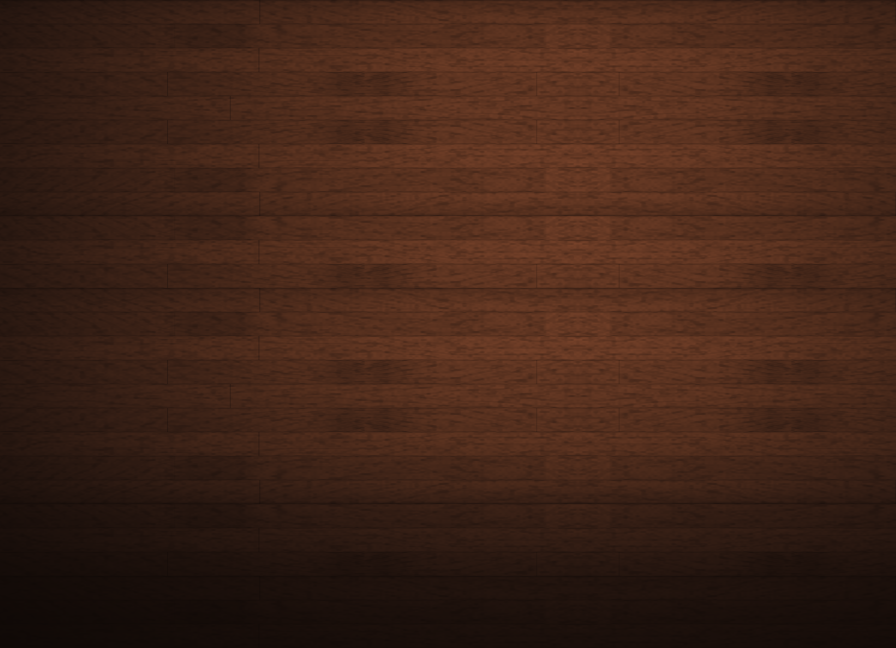
Write a Shadertoy shader that draws this texture.

```glsl
// Dark wooden floor of 27 narrow planks, lit softly from above the centre.
// Five plank kinds repeat in a mirrored cycle of twelve rows; each has its own
// grain field, pores and end joints, all reflected about one vertical axis.

float hash(vec2 p) {
    return fract(sin(dot(p, vec2(127.1, 311.7))) * 43758.5453);
}

float noise(vec2 p) {
    vec2 i = floor(p), f = fract(p);
    f = f * f * (3.0 - 2.0 * f);
    return mix(mix(hash(i), hash(i + vec2(1, 0)), f.x),
               mix(hash(i + vec2(0, 1)), hash(i + vec2(1, 1)), f.x), f.y);
}

float bell(float x, float width) {
    return exp(-x * x / (width * width));
}

// Soft dark line that never gets thinner than a pixel
float seam(float d, float width, float pixel) {
    return 1.0 - smoothstep(0.0, max(width, pixel) * 1.3, abs(d));
}

// Height field whose contours are the growth rings
float ringField(float kind, float u, float v) {
    float wobble = noise(vec2(u * 22.0, v * 2.0 + kind * 17.0));
    if (kind < 0.5) return abs(v - 0.5) * 4.0 + u * 9.0 + wobble * 0.6;
    if (kind < 1.5) {
        float q = abs(u - 0.237);
        return (v - 0.5) * 2.6 / (0.35 + q * 4.0) + q * 22.0 + wobble;
    }
    if (kind < 2.5) return v * 3.0 + u * 5.0 + wobble * 1.4;
    if (kind < 3.5) return v * 2.2 + 55.0 * (u - 0.18) * (u - 0.18) + wobble;
    return v * 2.5 + 38.0 * u * u + wobble * 0.8;
}

float plankTone(float kind, float u, float v) {
    if (kind < 0.5) return 1.0;
    if (kind < 1.5) {
        // Knot: a dark patch with a paler fan through its middle
        float q = u - 0.237;
        float fan = bell(q, 0.005 + 0.02 * abs(v - 0.35));
        return 0.98 - 0.24 * bell(q, 0.045) * (1.0 - 0.6 * fan) - 0.06 * bell(u - 0.42, 0.06);
    }
    if (kind < 2.5) return 1.07;
    if (kind < 3.5) {
        // Paler short board on the axis, darker board further out
        float pale = 1.0 - smoothstep(0.034, 0.037, u);
        float dark = smoothstep(0.355, 0.375, u) * (1.0 - smoothstep(0.43, 0.46, u));
        return 0.96 + 0.1 * pale - 0.13 * dark;
    }
    return 0.86 + 0.13 * smoothstep(0.0, 0.8, v);
}

float jointOffset(float kind) {
    if (kind < 0.5) return 0.388;
    if (kind < 1.5) return 0.458;
    return kind < 2.5 ? 0.356 : kind < 3.5 ? 0.45 : 0.355;
}

void mainImage(out vec4 fragColor, in vec2 fragCoord) {
    vec2 p = fragCoord / iResolution.xy;
    float down = 1.0 - p.y;
    float u = abs(p.x - 0.645);

    // Plank row, its place in the cycle, and its mirrored height
    float row = floor(down * 27.0);
    float v = fract(down * 27.0);
    float cycle = mod(row, 12.0);
    float kind = abs(cycle - 4.0);
    if (kind > 4.5) kind = 8.0 - kind;
    float w = (cycle > 4.5 && cycle < 8.5) ? 1.0 - v : v;

    // Growth rings, broken up by short pores
    float pores = noise(vec2(u * 150.0, w * 12.0 + kind * 31.0));
    float fine = noise(vec2(u * 300.0, w * 13.0 + kind * 47.0));
    float streak = noise(vec2(u * 14.0, w * 5.0 + kind * 23.0));
    float ring = smoothstep(0.2, 1.0, sin(6.2832 * ringField(kind, u, w)));
    float tone = plankTone(kind, u, w);
    tone *= 1.0 - ring * (0.04 + 0.09 * pores);
    tone *= 1.0 - 0.13 * smoothstep(0.5, 0.9, pores);
    tone *= 0.94 + 0.13 * fine;
    tone *= 0.97 + 0.06 * streak;

    // Gaps between rows, with a faint lit lip, and board ends
    float rowPixel = 27.0 / iResolution.y;
    float gap = seam(min(v, 1.0 - v), 0.05, rowPixel * 0.7);
    float outer = kind > 3.5 ? seam(w, 0.09, rowPixel) : 0.0;
    float ends = seam(u - jointOffset(kind), 0.001, 0.6 / iResolution.x);
    if (kind > 0.5 && kind < 1.5)
        ends = max(ends, 0.6 * seam(u - 0.046, 0.001, 0.6 / iResolution.x));
    if (kind > 2.5 && kind < 3.5) ends *= 0.3;
    tone *= 1.0 - 0.14 * gap - 0.14 * outer;
    tone *= 1.0 - 0.25 * ends;
    tone *= 1.0 + 0.03 * bell(v - 0.13, 0.06);

    // Broad pool of light, fading to the sides and deeply to the bottom
    float light = bell(p.x - 0.625, 0.62);
    light *= 1.0 - 0.84 * smoothstep(0.53, 1.04, down);
    light *= 0.88 + 0.12 * smoothstep(0.0, 0.14, down);
    light *= 1.0 - 0.08 * smoothstep(0.773, 0.777, down);

    float shade = 0.04 + 0.355 * light * tone;
    vec3 wood = shade * mix(vec3(1.0, 0.58, 0.41), vec3(1.0, 0.555, 0.35),
                            smoothstep(0.1, 0.35, shade));
    fragColor = vec4(wood, 1.0);
}
```
